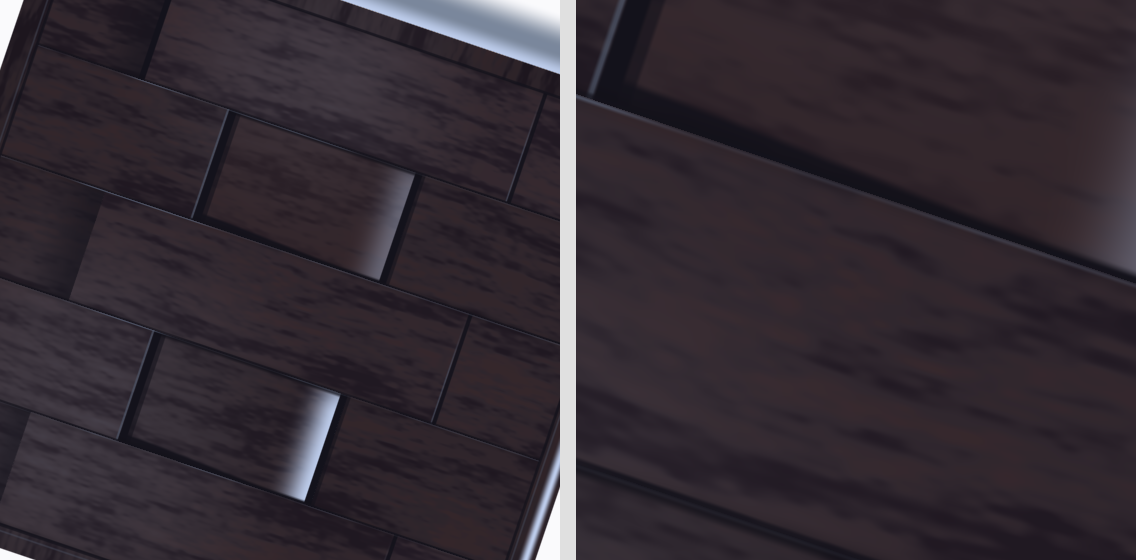
Left, the full canvas; right, a detail of the centre.
This pattern is drawn by a WebGL 1 fragment shader. Its source:

```glsl
precision mediump float;
// Tilted panel of dark wooden planks in a basket weave, with a thin frame and glossy highlights.
uniform vec2 u_resolution;

// Layout, in canvas units
const float TILT = 0.3264;
const vec2 CENTER = vec2(0.633, 0.366);  // panel centre in the tilted frame
const float ROWS = 5.0;
const float ROW = 0.2083;
const vec2 PANEL = vec2(0.544, 0.5208);  // half size of the planks
const vec2 OUTER = vec2(0.593, 0.561);   // half size including the frame
const float LONG_HALF = 0.345;           // raised centre plank
const float SHORT_HALF = 0.181;          // sunken centre plank
const float SOFT = 0.0016;

// Colours
const vec3 WOOD = vec3(0.188, 0.153, 0.182);
const vec3 DEEP = vec3(0.128, 0.098, 0.135);
const vec3 RED = vec3(0.238, 0.162, 0.172);
const vec3 SHEEN = vec3(0.275, 0.252, 0.292);
const vec3 GAP = vec3(0.075, 0.070, 0.105);
const vec3 RIM = vec3(0.30, 0.33, 0.40);
const vec3 GLOSS = vec3(0.74, 0.80, 0.92);
const vec3 STEEL = vec3(0.48, 0.53, 0.61);
const vec3 WHITE = vec3(0.98, 0.98, 0.99);

float hash(vec2 p) {
  return fract(sin(dot(p, vec2(127.1, 311.7))) * 43758.5453);
}

float noise(vec2 p) {
  vec2 i = floor(p), f = fract(p);
  f = f * f * (3.0 - 2.0 * f);
  return mix(mix(hash(i), hash(i + vec2(1.0, 0.0)), f.x),
             mix(hash(i + vec2(0.0, 1.0)), hash(i + 1.0), f.x), f.y);
}

float band(float x, float lo, float hi) {
  return smoothstep(lo - SOFT, lo + SOFT, x) * (1.0 - smoothstep(hi - SOFT, hi + SOFT, x));
}

// Streaky wood with broad patches of reflected light
vec3 wood(vec2 q, vec2 p, float id) {
  vec2 g = q + vec2(id * 0.37, 0.02 * noise(q * 4.0));
  float streak = 0.40 * noise(g * vec2(8.0, 55.0)) + 0.35 * noise(g * vec2(20.0, 120.0) + 9.0)
               + 0.25 * noise(g * vec2(70.0, 190.0) + 5.0);
  float patches = noise(q * vec2(5.0, 9.0) + id * 3.0);
  float light = 0.80 * (1.0 - smoothstep(0.05, 0.48, distance(p, vec2(0.13, 0.75))))
              + 0.60 * (1.0 - smoothstep(0.05, 0.36, distance(p, vec2(0.56, 0.14))));
  float tone = streak + 0.35 * (patches - 0.5);
  vec3 c = mix(DEEP, WOOD, smoothstep(0.22, 0.60, tone));
  c = mix(c, RED, 0.6 * smoothstep(0.42, 0.72, streak) * patches);
  c = mix(c, SHEEN, clamp(light * (0.2 + 1.2 * tone), 0.0, 1.0));
  return c * (0.98 + 0.14 * (hash(vec2(id, 4.0)) - 0.5));
}

vec3 planks(vec2 q, vec2 p) {
  float v = (q.y + PANEL.y) / ROW;
  float row = clamp(floor(v), 0.0, ROWS - 1.0);
  float y = (v - row) * ROW;
  float sunk = mod(row, 2.0);
  float joint = mix(LONG_HALF, SHORT_HALF, sunk);
  float side = step(joint, q.x) - step(q.x, -joint);
  float middle = 1.0 - abs(side);
  vec3 c = wood(q, p, row * 3.0 + side + 1.0);

  if (sunk > 0.5) {
    // Sunken centre: glossy bend at the right, shadowed gaps around it
    float strong = step(2.5, row);
    float gloss = pow(smoothstep(0.075, 0.172, q.x), 2.2) * middle;
    gloss *= 0.8 + 0.2 * smoothstep(0.0, 0.04, y);
    c = mix(c, RED, 0.25 * middle * (1.0 - strong));
    c = mix(c, GLOSS, gloss * mix(0.38, 1.0, strong));
    float floorGap = mix(0.015, 0.004, smoothstep(-0.18, 0.12, q.x));
    c = mix(c, GAP, 0.9 * middle * smoothstep(ROW - floorGap - 0.004, ROW - floorGap + 0.002, y));
    c = mix(c, GAP, 0.7 * middle * (1.0 - smoothstep(0.003, 0.009, y)));
    c = mix(c, RIM, 0.75 * band(q.x, -0.186, -0.182));
    float leftGap = band(q.x, -0.182, -0.168) + 0.6 * band(q.x, -0.168, -0.160);
    c = mix(c, GAP, leftGap + band(q.x, 0.169, 0.182) + 0.6 * band(q.x, 0.182, 0.188));
  } else {
    // Raised centre: the left neighbour dips into shade, the right one has a thin gap
    float dip = smoothstep(-0.45, -LONG_HALF, q.x) * (1.0 - smoothstep(-SOFT, SOFT, q.x + LONG_HALF));
    c = mix(c, GAP, 0.6 * dip);
    c = mix(c, GAP, band(q.x, -0.354, -0.343) * (1.0 - step(0.5, row)));
    c = mix(c, RIM, 0.6 * band(q.x, 0.337, 0.340) * smoothstep(0.0, 0.12, y));
    c = mix(c, GAP, 0.9 * band(q.x, 0.340, 0.347));
  }

  // Row seams: dark above, an uneven worn rim below
  float worn = smoothstep(0.35, 0.8, noise(vec2(q.x * 9.0, floor(v + 0.5) * 5.0)));
  float rimLight = worn * (1.0 - 0.7 * smoothstep(-0.3, 0.2, q.x));
  float below = ROW - y;
  float shade = 0.55 + 0.35 * noise(vec2(q.x * 12.0 + 4.0, floor(v + 0.5) * 7.0));
  c *= 0.90 + 0.10 * smoothstep(0.0, 0.012, min(y, below));
  c = mix(c, GAP, shade * (1.0 - smoothstep(0.0015, 0.0045, below)));
  c = mix(c, GAP, 0.5 * shade * (1.0 - smoothstep(0.0, 0.002, y)));
  return mix(c, RIM * 1.15, (0.15 + 0.85 * rimLight) * band(y, 0.0005, 0.0022) * step(0.5, row));
}

vec3 frame(vec2 q, vec2 p) {
  vec3 c = wood(q.yx, p, 20.0) * 0.88;
  c = mix(c, RIM, 0.4 * max(band(abs(q.x), 0.551, 0.554), band(q.y, 0.530, 0.533)));
  return mix(c, GLOSS, smoothstep(0.562, 0.577, q.x) * (1.0 - smoothstep(0.577, 0.589, q.x)));
}

vec3 surroundings(vec2 q) {
  // Brushed metal band above the panel, plain white elsewhere
  float h = -q.y - OUTER.y;
  vec3 metal = mix(GLOSS, STEEL, smoothstep(0.0, 0.035, h));
  metal = mix(metal, WHITE, smoothstep(0.045, 0.105, h));
  metal = mix(metal, WHITE, 0.8 * (1.0 - smoothstep(-0.20, -0.06, q.x)));
  return mix(WHITE, metal, step(0.0, h) * smoothstep(-0.55, -0.35, q.x));
}

void main() {
  vec2 p = gl_FragCoord.xy / u_resolution;
  p.y = 1.0 - p.y;
  float c = cos(TILT), s = sin(TILT);
  vec2 q = vec2(c * p.x + s * p.y, c * p.y - s * p.x) - CENTER;
  vec2 inner = abs(q) - PANEL, outer = abs(q) - OUTER;
  float panelEdge = max(inner.x, inner.y);
  vec3 color = mix(planks(q, p), frame(q, p), smoothstep(-SOFT, SOFT, panelEdge));
  color = mix(color, GAP, 0.75 * band(panelEdge, -0.002, 0.003));
  color = mix(color, surroundings(q), smoothstep(-SOFT, SOFT, max(outer.x, outer.y)));
  gl_FragColor = vec4(color, 1.0);
}
```
